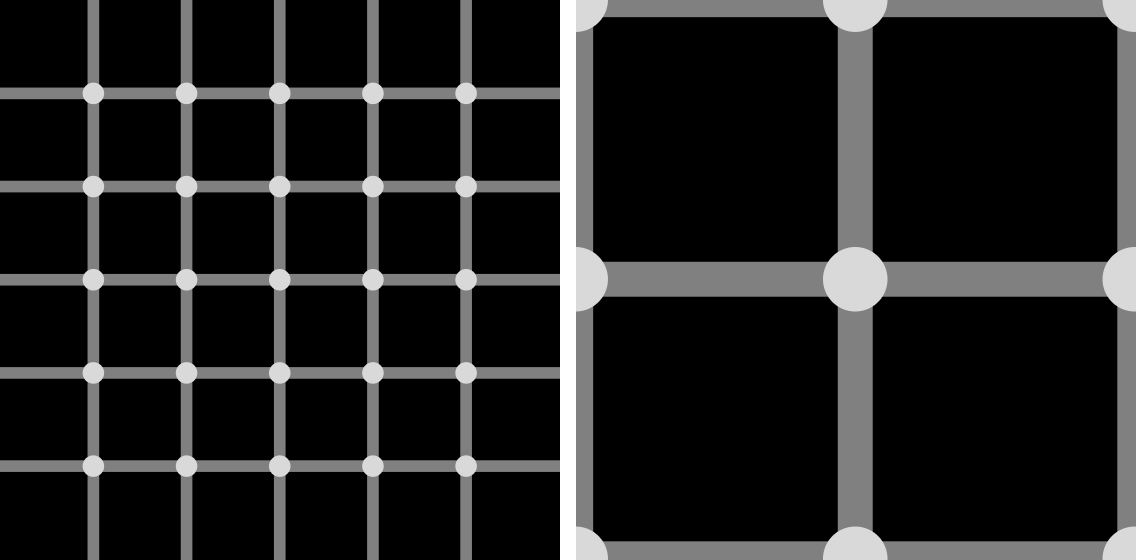
Left, the full canvas; right, a detail of the centre.
Write a WebGL 1 fragment shader that draws this pattern.

```glsl
precision highp float;

uniform vec2 u_resolution;

// Coverage of a shape from its signed distance, softened over one pixel
float coverage(float distanceToEdge) {
    return clamp(0.5 - distanceToEdge * u_resolution.y, 0.0, 1.0);
}

void main() {
    vec2 position = gl_FragCoord.xy / u_resolution;
    position.y = 1.0 - position.y;

    // Offset from the nearest of five by five crossings
    float spacing = 0.1664;
    vec2 grid = (position - 0.16675) / spacing;
    vec2 crossing = clamp(floor(grid + 0.5), 0.0, 4.0);
    vec2 offset = (grid - crossing) * spacing;

    // Grey bars on black
    vec2 toBar = abs(offset) - 0.0104;
    vec3 color = vec3(0.502) * coverage(min(toBar.x, toBar.y));

    // Pale discs on the crossings
    float disc = coverage(length(offset) - 0.0192);
    color = mix(color, vec3(0.852), disc);

    gl_FragColor = vec4(color, 1.0);
}
```
